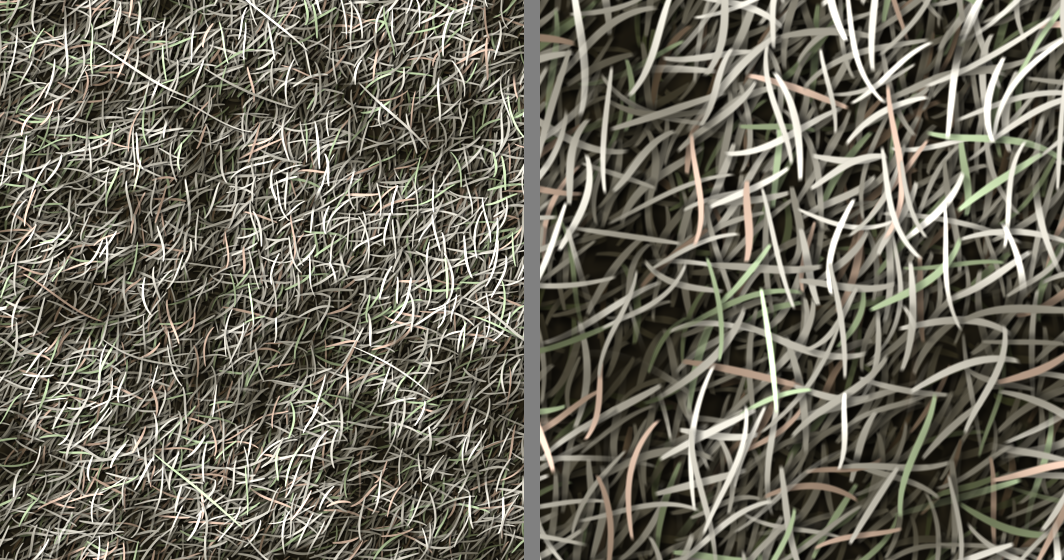
Left, the full canvas; right, a detail of the centre.
Give the GLSL for this texture, as a Shadertoy shader.

```glsl
// Dry, tangled grass: layers of thin bent blades over dark soil.
// Each layer is a turned grid with one blade per cell, drawn from the top
// down; lower layers are shorter and darker and lie in the blades' shadows.

vec4 hash4(vec2 p) {
    return fract(sin(dot(p, vec2(127.1, 311.7)) + vec4(0.0, 1.7, 3.1, 5.3)) * 43758.5453);
}

float noise(vec2 p) {
    vec2 i = floor(p), f = fract(p);
    f = f * f * (3.0 - 2.0 * f);
    return mix(mix(hash4(i).x, hash4(i + vec2(1, 0)).x, f.x),
               mix(hash4(i + vec2(0, 1)).x, hash4(i + vec2(1, 1)).x, f.x), f.y);
}

// Returns blade cover in x and its shadow in y; v is relative to the middle
vec2 blade(vec2 v, float tilt, float halfLen, float bend, float wave, float width) {
    vec2 q = vec2(v.x + tilt * v.y, v.y - tilt * v.x) * inversesqrt(1.0 + tilt * tilt);
    float t = q.x / halfLen;
    if (abs(t) > 1.0 || abs(q.y) > 0.35 * halfLen + 4.0 * width) return vec2(0.0);
    float curve = halfLen * (bend * (t * t - 0.3) + wave * t * (t * t - 0.6));
    float slope = 2.0 * bend * t + wave * (3.0 * t * t - 0.6);
    float d = (q.y - curve) * inversesqrt(1.0 + slope * slope);
    float soft = max(0.0009, 0.75 / iResolution.y);
    float taper = width * (1.0 - 0.5 * t * t);
    float ends = 1.0 - smoothstep(0.88, 1.0, abs(t));
    float cover = 1.0 - smoothstep(taper - soft, taper + soft, abs(d));
    float shadow = 1.0 - smoothstep(0.0, 3.0 * width, abs(d + 1.3 * width));
    return vec2(cover, shadow) * ends;
}

// Straw, with a few green and russet blades
vec3 bladeColor(float value, float pick) {
    vec3 col = value + vec3(0.018, 0.0, -0.055);
    col += value * vec3(-0.10, 0.02, -0.13) * step(pick, 0.12);
    col += value * vec3(0.07, -0.06, -0.10) * step(0.89, pick);
    return max(col, 0.02);
}

void mainImage(out vec4 fragColor, in vec2 fragCoord) {
    vec2 p = fragCoord / iResolution.y;

    // Slow sway of the grass, and clumps with dark hollows between them
    float sway = 0.6 * (noise(p * 4.0 + 3.7) - 0.5);
    float clump = 0.6 * noise(p * 11.0) + 0.4 * noise(p * 25.0 + 8.0);
    float clumpLight = mix(0.72, 1.14, smoothstep(0.2, 0.7, clump));

    vec3 col = vec3(0.0);
    float light = 1.0;

    // Layer 0 holds sparse long stalks, the others grass from top to bottom
    for (int layer = 0; layer < 12; layer++) {
        if (light < 0.02) break;
        float depth = float(layer);
        bool stalks = layer == 0;
        float cell = stalks ? 0.18 : mix(0.056, 0.030, depth / 11.0);

        // Most layers rise to the right; every fourth lies across
        float angle = 0.98 + 0.5 * sin(depth * 2.1);
        if (layer % 4 == 3) angle = 1.9 + 0.37 * depth;
        if (stalks) angle = -0.6;
        float c = cos(angle), s = sin(angle);
        vec2 size = cell * vec2(1.0, 0.7);
        vec2 grid = vec2(c * p.x + s * p.y, c * p.y - s * p.x) / size + depth * 0.37;
        vec2 home = floor(grid);
        vec2 seed = vec2(17.3, 41.9) * (depth + 1.0);

        for (int k = 0; k < 9; k++) {
            vec2 id = home + vec2(k % 3 - 1, k / 3 - 1);
            vec4 r = hash4(id + seed);
            if (stalks && r.w > 0.35) continue;

            float tilt = sway + 0.75 * (r.z - 0.5);
            float bend = (stalks ? 0.15 : 0.5) * (fract(r.x * 7.0 + r.w) - 0.5);
            float width = mix(0.0015, 0.0025, fract(r.z * 5.0 + r.y));
            vec2 mark = blade((grid - id - r.xy) * size, tilt, cell * mix(0.45, 0.93, r.w),
                              bend, 0.3 * (r.y - 0.5), width);
            if (mark.x + mark.y <= 0.0) continue;

            // Hollows lose blades and light
            if (!stalks) mark *= smoothstep(-0.1, 0.15, 0.45 + 1.1 * clump - r.w);
            float value = 0.97 * exp(-0.14 * max(depth - 1.0, 0.0));
            value *= (0.76 + 0.44 * fract(r.x * 9.0 + r.z)) * clumpLight;

            col += light * mark.x * bladeColor(value, fract(r.y * 11.0 + r.w));
            light *= (1.0 - mark.x) * (1.0 - 0.3 * mark.y);
        }
    }

    // Dark soil between the blades
    col += light * vec3(0.115, 0.10, 0.065) * (0.6 + 0.8 * noise(p * 60.0));

    fragColor = vec4(clamp(col, 0.0, 1.0), 1.0);
}
```
